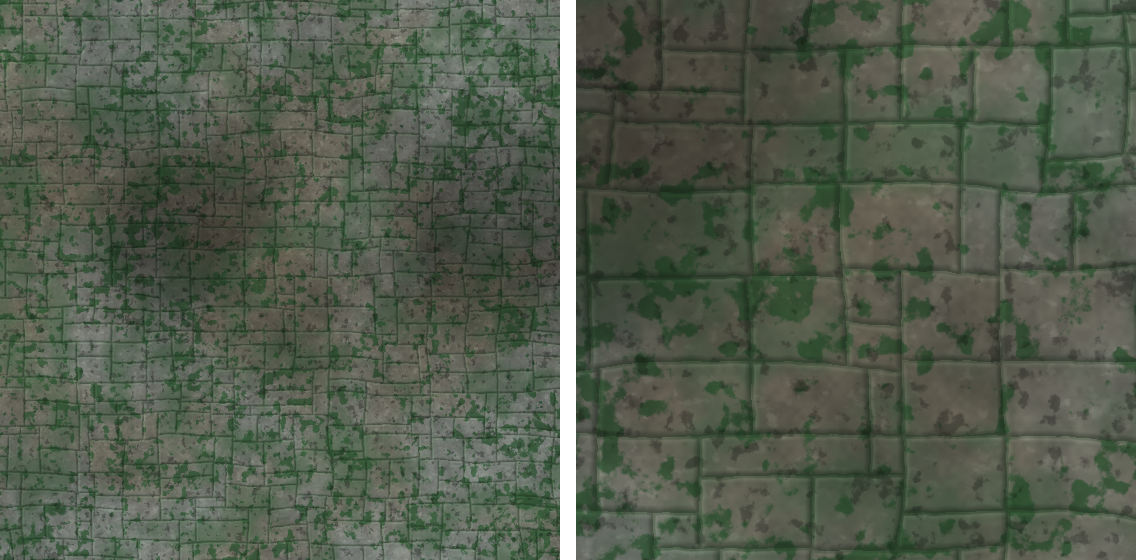
Left, the full canvas; right, a detail of the centre.
Give the GLSL for this texture, as a Shadertoy shader.

```glsl
// Old mossy masonry wall of irregular blocks with soft clouds of grime.
#define GRID vec2(16.5, 24.0)
#define JITTER 0.37
#define JOINT 0.0014
#define BEVEL 0.0046
#define GREY vec3(0.465, 0.485, 0.465)
#define BROWN vec3(0.415, 0.390, 0.335)
#define HAZE vec3(0.275, 0.385, 0.280)
#define MOSS vec3(0.130, 0.285, 0.150)
#define GROOVE vec3(0.170, 0.265, 0.170)
#define GRIME 0.32

float hash(vec2 p) {
    vec3 q = fract(p.xyx * vec3(0.1031, 0.1030, 0.0973));
    q += dot(q, q.yzx + 33.33);
    return fract((q.x + q.y) * q.z);
}

float noise(vec2 p) {
    vec2 i = floor(p), f = fract(p);
    f = f * f * (3.0 - 2.0 * f);
    vec2 e = vec2(0, 1);
    return mix(mix(hash(i), hash(i + e.yx), f.x),
               mix(hash(i + e.xy), hash(i + e.yy), f.x), f.y);
}

float fbm(vec2 p) {
    float sum = 0.0, amp = 0.5;
    for (int i = 0; i < 5; i++) {
        sum += amp * noise(p);
        p = mat2(0.8, 0.6, -0.6, 0.8) * p * 2.03 + 17.3;
        amp *= 0.5;
    }
    return sum / 0.97;
}

// Offset of a joint, pushed away from zero so that the courses stagger
float jit(vec2 v) {
    float r = hash(v + 71.0) * 2.0 - 1.0;
    return JITTER * sign(r) * sqrt(abs(r));
}

// Block as (left, bottom, right, top); joints alternate direction at grid nodes.
vec4 blockBox(vec2 c) {
    float a = jit(c), b = jit(c + vec2(1, 0));
    float d = jit(c + vec2(0, 1)), e = jit(c + 1.0);
    bool even = mod(c.x + c.y, 2.0) < 0.5;
    vec4 offsets = even ? vec4(a, b, e, d) : vec4(d, a, b, e);
    return vec4(c, c + 1.0) + offsets;
}

// Distances to the four sides of the block around p, and its random id.
vec4 findBlock(vec2 p, out float id) {
    vec4 box = vec4(0);
    vec2 cell = vec2(0);
    float best = -1e3;
    for (int y = -1; y <= 1; y++)
    for (int x = -1; x <= 1; x++) {
        vec2 c = floor(p) + vec2(x, y);
        vec4 b = blockBox(c);
        vec2 inside = min(p - b.xy, b.zw - p);
        float d = min(inside.x, inside.y);
        if (d > best) { best = d; box = b; cell = c; }
    }
    id = hash(cell + 5.7);
    // Split some of the larger blocks in two
    vec2 size = box.zw - box.xy;
    vec2 cut = box.xy + size * mix(0.35, 0.65, hash(cell + 9.1));
    if (size.x > 1.25 && id < 0.45) {
        if (p.x < cut.x) box.z = cut.x; else { box.x = cut.x; id += 0.5; }
    } else if (size.y > 1.35 && id > 0.5) {
        if (p.y < cut.y) box.w = cut.y; else { box.y = cut.y; id -= 0.45; }
    }
    return vec4(p - box.xy, box.zw - p) / GRID.xyxy;
}

void mainImage(out vec4 fragColor, in vec2 fragCoord) {
    vec2 uv = fragCoord / iResolution.y;
    float px = 1.0 / iResolution.y;

    // Slightly tilted joints with a little chipping
    vec2 bend = vec2(noise(uv * 13.0), noise(uv * 13.0 + 40.0)) - 0.5;
    vec2 rough = vec2(noise(uv * 150.0), noise(uv * 150.0 + 60.0)) - 0.5;
    vec2 wall = uv + bend * 0.010 + rough * 0.0012;
    float id;
    vec4 side = findBlock(wall * GRID + 3.0, id);
    float edge = min(min(side.x, side.y), min(side.z, side.w));

    // Stone surface
    float cloud = fbm(uv * 3.2 + 8.0);
    float mottle = fbm(uv * 55.0);
    float grain = noise(uv * 256.0) - 0.5;
    float warmth = smoothstep(0.32, 0.68, fbm(uv * 4.5 + 31.0) + (id - 0.5) * 0.12);
    float band = exp(-pow((uv.y - 0.56) / 0.20, 2.0));
    vec3 col = mix(GREY, BROWN, clamp(warmth * 0.70 + band * 0.35, 0.0, 1.0));
    col *= 0.97 + 0.06 * id + 0.32 * (mottle - 0.5) + 0.11 * grain;
    float scuff = smoothstep(0.60, 0.80, fbm(uv * vec2(120.0, 150.0) + 12.0));
    col += 0.06 * scuff;

    // Soft green film, denser beside the joints
    float film = smoothstep(0.40, 0.78, fbm(uv * 19.0 + 53.0));
    float rim = 1.0 - smoothstep(0.0, 0.012, edge);
    col = mix(col, HAZE, clamp(film * 0.58 + rim * 0.16, 0.0, 0.7));

    // Clustered moss specks and small dark pits
    float growth = fbm(uv * 85.0 + 90.0) + 0.42 * (fbm(uv * 12.0 + 70.0) - 0.5);
    growth += 0.05 * rim + 0.09 * (hash(vec2(id * 91.0, 3.0)) - 0.5);
    float moss = smoothstep(0.59, 0.72, growth);
    col = mix(col, MOSS * (0.85 + 0.4 * mottle), moss * 0.68);
    float pit = smoothstep(0.62, 0.76, fbm(uv * 110.0 + 25.0));
    col *= 1.0 - 0.26 * pit;

    // Bevel: lit on the left and top, shaded on the right and bottom
    float lit = 1.0 - smoothstep(JOINT, BEVEL, min(side.x, side.w));
    float shaded = 1.0 - smoothstep(JOINT, BEVEL, min(side.z, side.y));
    col *= 1.0 + 0.15 * lit - 0.19 * shaded;
    float groove = 1.0 - smoothstep(JOINT - px, JOINT + px, edge);
    col = mix(col, GROOVE, groove * (0.25 + 0.40 * film));

    // Broad clouds of grime, darkest across the middle
    float grime = band * smoothstep(0.28, 0.66, cloud);
    col *= 1.0 - GRIME * grime;
    col *= 1.0 + 0.28 * (fbm(uv * 5.5 + 19.0) - 0.5);

    fragColor = vec4(clamp(col, 0.0, 1.0), 1.0);
}
```
